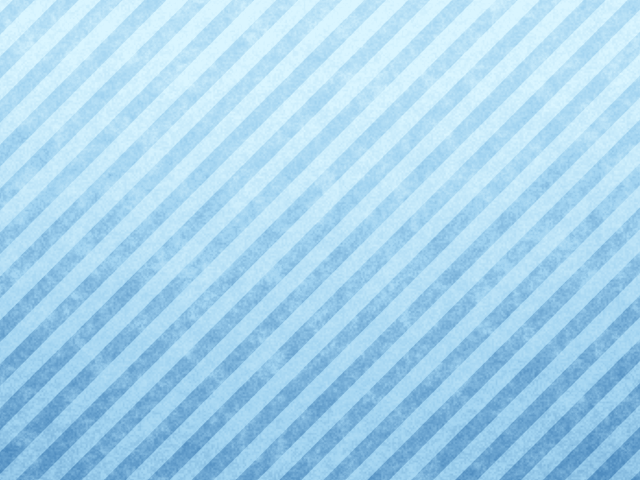
Reproduce this pattern procedurally as a Shadertoy shader.

```glsl
// Diagonal pale stripes on a blue ground, fading from icy white-blue at the top
// to deeper blue at the bottom. A repeated band distance gives the stripes;
// layered value noise adds the blotches, worn paint, paper grain and specks.

const float STRIPE_PERIOD = 0.0915;  // vertical spacing, in canvas heights
const float STRIPE_SLOPE  = 1.0;     // rise per unit of run
const float STRIPE_PHASE  = 0.387;   // offset of the dark band centres
const float LIGHT_SHARE   = 0.50;    // part of each period that is pale
const float CONTRAST      = 0.29;    // tone step between the two bands
const float TONE_BOTTOM   = 0.31;
const float TONE_TOP      = 0.87;
const float BLOTCH        = 0.23;
const float GRAIN         = 0.16;
const float WEAR          = 0.34;
const float VIGNETTE      = 0.11;

const vec3 DEEP_BLUE = vec3(0.31, 0.55, 0.75);
const vec3 SKY_BLUE  = vec3(0.63, 0.825, 0.94);
const vec3 ICE_BLUE  = vec3(0.85, 0.96, 1.0);

float hash(vec2 p) {
    vec3 q = fract(vec3(p.xyx) * 0.1031);
    q += dot(q, q.yzx + 33.33);
    return fract((q.x + q.y) * q.z);
}

float valueNoise(vec2 p) {
    vec2 cell = floor(p);
    vec2 f = fract(p);
    f = f * f * (3.0 - 2.0 * f);
    float low  = mix(hash(cell), hash(cell + vec2(1, 0)), f.x);
    float high = mix(hash(cell + vec2(0, 1)), hash(cell + vec2(1, 1)), f.x);
    return mix(low, high, f.y);
}

float fbm(vec2 p) {
    float sum = 0.0;
    float weight = 0.5;
    for (int i = 0; i < 5; i++) {
        sum += weight * valueNoise(p);
        p = mat2(1.6, 1.2, -1.2, 1.6) * p + 17.3;
        weight *= 0.56;
    }
    return sum / 1.074;
}

// Coverage of the pale bands, antialiased across their edges
float paleStripes(vec2 p, float pixel) {
    float t = (p.y - STRIPE_SLOPE * p.x) / STRIPE_PERIOD - STRIPE_PHASE;
    float fromCentre = abs(fract(t) - 0.5);
    float dist = (fromCentre - 0.5 * LIGHT_SHARE) * STRIPE_PERIOD
               / length(vec2(1.0, STRIPE_SLOPE));
    return 1.0 - smoothstep(-pixel, pixel, dist);
}

// Sparse round dark flecks, at most one in each grid cell
float specks(vec2 p, float pixel) {
    vec2 g = p * 24.0;
    vec2 cell = floor(g);
    vec2 centre = 0.2 + 0.6 * vec2(hash(cell + 3.1), hash(cell + 8.7));
    float radius = mix(0.025, 0.06, hash(cell + 5.3));
    float dist = length(fract(g) - centre) - radius;
    float soft = 24.0 * pixel;
    return step(0.94, hash(cell + 41.0)) * (1.0 - smoothstep(-soft, soft, dist));
}

vec3 blueRamp(float tone) {
    vec3 lower = mix(DEEP_BLUE, SKY_BLUE, clamp(tone * 2.0, 0.0, 1.0));
    return mix(lower, ICE_BLUE, clamp(tone * 2.0 - 1.0, 0.0, 1.0));
}

void mainImage(out vec4 fragColor, in vec2 fragCoord) {
    vec2 p = fragCoord / iResolution.y;
    vec2 uv = fragCoord / iResolution.xy;
    float pixel = 0.75 / iResolution.y;

    // Vertical fade with darker lower corners
    float tone = mix(TONE_BOTTOM, TONE_TOP, smoothstep(-0.15, 1.05, uv.y));
    float side = 2.0 * uv.x - 1.0;
    tone -= VIGNETTE * side * side * (1.0 - 0.6 * uv.y);

    // Stripes, with the ground between them rubbed pale in places
    float pale = paleStripes(p, pixel);
    float blotches = fbm(p * 18.0 + 4.0);
    float scuffs = fbm(p * 65.0 + 31.0);
    float worn = smoothstep(0.48, 0.75, 0.5 * (blotches + scuffs));
    float band = mix(pale, 1.0, WEAR * worn);
    tone += CONTRAST * (band - 0.5);

    // Mottling is stronger on the dark ground than on the pale bands
    float mottling = 0.8 * (blotches - 0.5) + (scuffs - 0.5);
    tone += BLOTCH * mix(1.0, 0.6, pale) * mottling;
    tone += GRAIN * (valueNoise(p * 260.0) - 0.5);
    tone -= 0.10 * specks(p, pixel);

    fragColor = vec4(blueRamp(tone), 1.0);
}
```
